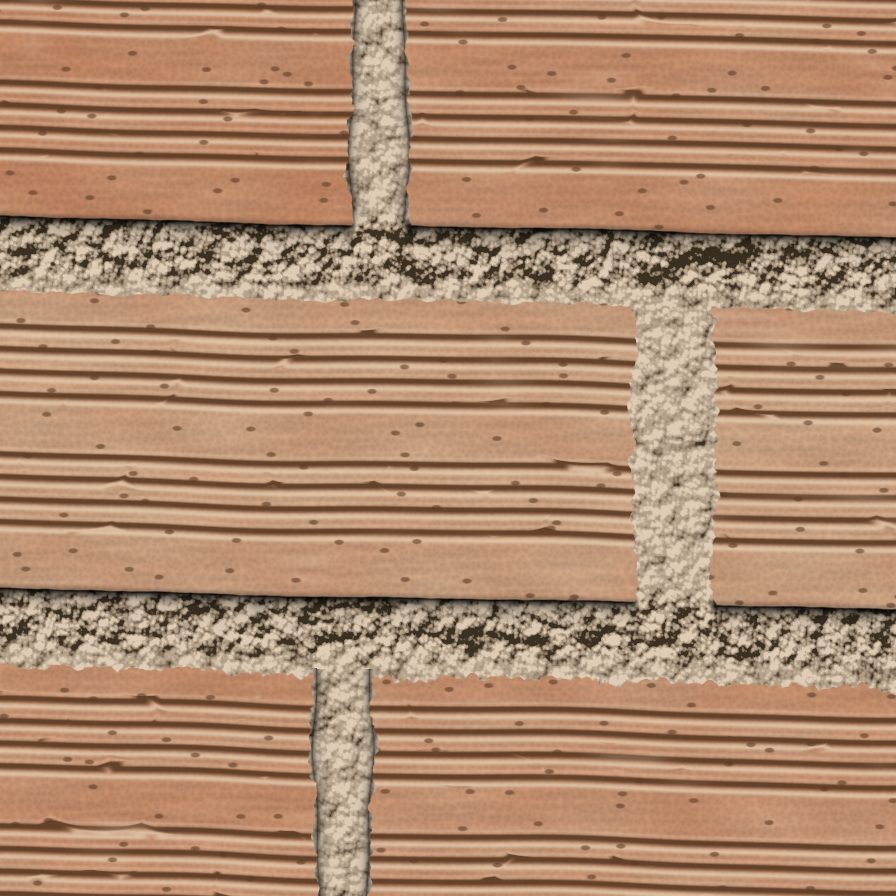
Write a Shadertoy shader that draws this texture.

```glsl
// Ribbed clay blocks laid in running bond with rough, crumbling mortar.

const float COURSE = 0.415;       // vertical repeat
const float BLOCK_H = 0.336;      // block height
const float BLOCK_PITCH = 0.85;   // horizontal repeat
const float RIB_PITCH = 0.075;    // groove spacing, as a share of block height

const vec3 CLAY_PALE = vec3(0.78, 0.64, 0.52);
const vec3 CLAY_RED = vec3(0.73, 0.50, 0.37);
const vec3 CLAY_EDGE = vec3(0.89, 0.80, 0.69);
const vec3 GROOVE = vec3(0.36, 0.23, 0.14);
const vec3 MORTAR_PIT = vec3(0.23, 0.19, 0.13);
const vec3 MORTAR_DARK = vec3(0.50, 0.43, 0.35);
const vec3 MORTAR_MID = vec3(0.70, 0.63, 0.54);
const vec3 MORTAR_LIGHT = vec3(0.87, 0.80, 0.71);

vec2 hash2(vec2 p) {
    vec3 q = fract(p.xyx * vec3(0.1031, 0.1030, 0.0973));
    q += dot(q, q.yzx + 33.33);
    return fract((q.xx + q.yz) * q.zy);
}

// Distance to the nearest cell point
float cells(vec2 p) {
    vec2 id = floor(p), f = p - id;
    float nearest = 4.0;
    for (int j = -1; j <= 1; j++)
    for (int i = -1; i <= 1; i++) {
        vec2 o = vec2(i, j);
        vec2 r = o + hash2(id + o + 50.0) - f;
        nearest = min(nearest, dot(r, r));
    }
    return sqrt(nearest);
}

float wave(float x, float seed) {
    return sin(11.0 * x + seed) + 0.5 * sin(27.0 * x + 2.3 * seed);
}

// Height of the granular mortar
float crumble(vec2 p) {
    return 1.0 - 0.5 * cells(p * 38.0) - 0.3 * cells(p * 85.0 + 3.0)
               - 0.2 * cells(p * 190.0 + 7.0);
}

vec3 mortarColor(vec2 p, float bed, float smoothing) {
    float rough = mix(1.0, 0.55, smoothing);
    float h = crumble(p);
    float relief = h - crumble(p + vec2(-0.002, 0.005));
    float hollow = smoothstep(0.5, 0.95, cells(p * vec2(11.0, 17.0)));
    float lit = 0.5 + rough * (1.5 * (h - 0.55) + 2.0 * relief);
    lit += 0.1 * (1.0 - bed) - 0.08 * bed - 0.3 * hollow * bed;
    vec3 c = mix(MORTAR_PIT, MORTAR_DARK, smoothstep(0.0, 0.25, lit));
    c = mix(c, MORTAR_MID, smoothstep(0.2, 0.5, lit));
    return mix(c, MORTAR_LIGHT, smoothstep(0.5, 0.85, lit));
}

// Two groups of four grooves; t runs from block top (0) to bottom (1).
// Returns groove shadow and lit rib edge.
vec2 ribs(float t) {
    float g = t - (t < 0.46 ? 0.13 : 0.555);
    float d = g - RIB_PITCH * clamp(floor(g / RIB_PITCH + 0.4), 0.0, 3.0);
    float shadow = smoothstep(-0.014, -0.005, d) * (1.0 - smoothstep(0.002, 0.019, d));
    float below = (d - 0.026) / 0.009, above = (d + 0.020) / 0.006;
    return vec2(shadow, exp(-below * below) + 0.4 * exp(-above * above));
}

vec3 blockColor(vec2 p, float t, float tone, float seed) {
    float chip = smoothstep(0.75, 1.0, cells(p * vec2(17.0, 40.0) + seed));
    vec2 rib = ribs(t + 0.003 * wave(p.x, seed) + 0.015 * chip);
    float streak = cells(p * vec2(9.0, 100.0) + seed);
    float stain = cells(p * vec2(6.0, 11.0) + seed);
    float grain = cells(p * 160.0);
    vec3 c = mix(CLAY_PALE, CLAY_RED, clamp(tone + 0.5 * (stain - 0.45), 0.0, 1.0));
    c *= 1.0 + 0.10 * (streak - 0.45) + 0.10 * (grain - 0.45);
    c = mix(c, CLAY_EDGE, clamp(0.75 * rib.y, 0.0, 1.0));
    c = mix(c, GROOVE, 0.92 * rib.x);
    // Pale dust patches and small dark nicks
    c = mix(c, MORTAR_LIGHT, 0.35 * smoothstep(0.6, 0.95, stain) * streak);
    c = mix(c, GROOVE, 0.6 * smoothstep(0.09, 0.04, cells(p * vec2(13.0, 24.0))));
    return c * (1.0 - 0.25 * smoothstep(0.975, 1.0, t));
}

void mainImage(out vec4 fragColor, in vec2 fragCoord) {
    vec2 p = fragCoord / iResolution.y;
    float px = 1.0 / iResolution.y;

    // Courses run downward with a slight tilt
    float down = 1.0 - p.y - 0.022 * p.x + 0.001 * wave(p.x, 1.0);
    float v = (down - 0.322) / COURSE;
    float row = floor(v), f = (v - row) * COURSE;
    float odd = mod(row, 2.0);

    // Upright joints, staggered between courses
    float across = p.x - mix(0.7525, 0.403, odd) + 0.02 * row;
    float column = floor(across / BLOCK_PITCH);
    float u = mod(across + 0.5 * BLOCK_PITCH, BLOCK_PITCH) - 0.5 * BLOCK_PITCH;
    float side = abs(u) - mix(0.043, 0.030, odd) + 0.003 * wave(p.y * 2.0, row);
    vec2 rnd = hash2(vec2(column, row) + 20.0);

    // Ragged block outline: mortar smears over top and sides
    float ragged = 0.6 * cells(p * 30.0) + 0.4 * cells(p * 80.0);
    float smear = mix(0.008, 0.032, rnd.x * rnd.x * rnd.x);
    float inside = min(side - 0.016 * ragged + 0.004, f - smear * ragged);
    inside = min(inside, BLOCK_H - f - 0.002 * ragged);

    // Mortar, shaded under blocks and beside upright edges
    float under = f - BLOCK_H;
    float bedStart = smoothstep(-0.02, 0.01, under);
    float bed = bedStart * (1.0 - smoothstep(COURSE - 0.03, COURSE, f));
    vec3 mortar = mortarColor(p, bed, 1.0 - bed);
    float drop = exp(-max(under, 0.0) / (0.004 + 0.008 * ragged));
    drop *= smoothstep(-0.01, 0.0, under) * smoothstep(-0.005, 0.005, side);
    float crease = exp(-abs(side) / 0.004) * (1.0 - bedStart) * odd;
    mortar *= 1.0 - max(0.9 * drop, 0.6 * crease);

    vec3 block = blockColor(p, f / BLOCK_H, 0.15 + 0.5 * odd + 0.3 * rnd.y, 9.0 * rnd.x);
    fragColor = vec4(mix(mortar, block, smoothstep(-px, px, inside)), 1.0);
}
```
